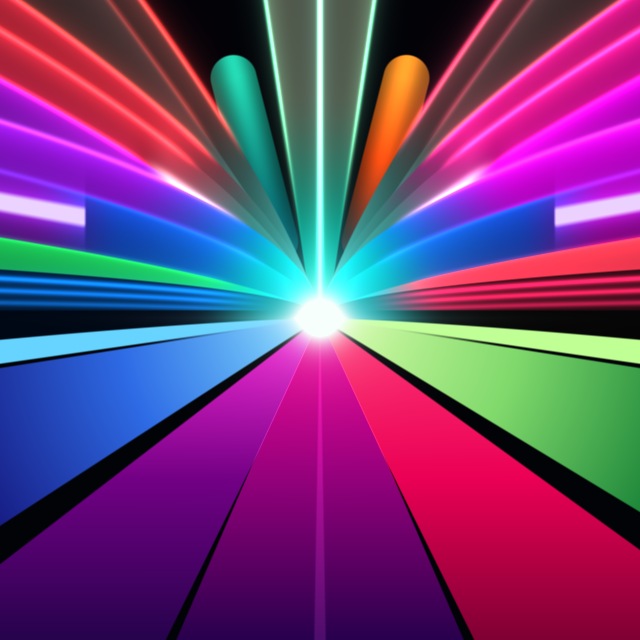
This background is drawn by a Shadertoy shader. Its source:

```glsl
// A burst of neon light: curved glowing wings sweep out from a white core,
// above a floor of coloured wedges that share its vanishing point.
// Wings are power curves painted top to bottom; the floor is split by slope.

const float SOFT = .002; // edge softness in canvas units

float cover(float d) { return smoothstep(SOFT, -SOFT, d); }

float neon(float d, float w) {
  return exp(-d * d / (w * w)) + .3 * exp(-abs(d) / (4. * w));
}

vec3 ramp(float t, vec3 a, vec3 b, vec3 c) {
  return t < .5 ? mix(a, b, t * 2.) : mix(b, c, min(t * 2. - 1., 1.));
}

// Signed distance to a curve that reaches height "rim" at the side
float curve(vec2 q, float rim, float power) {
  float x = max(2. * q.x, .002), y = rim * pow(x, power);
  return (q.y - y) / length(vec2(1, 2. * power * y / x));
}

// Distance to a capsule, place along it, and offset across it
vec3 capsule(vec2 q, vec2 a, vec2 b, float radius) {
  vec2 axis = b - a, v = q - a;
  float t = clamp(dot(v, axis) / dot(axis, axis), 0., 1.);
  float across = (v.x * axis.y - v.y * axis.x) / length(axis);
  return vec3(length(v - axis * t) - radius, t, across / radius);
}

// Fill under a curve, with a rim that glows outside "reach"
void wing(inout vec3 col, vec2 q, float rim, float power, float reach, vec3 fill, vec3 glow) {
  float d = curve(q, rim, power);
  col = mix(col, fill * (.6 + .5 * exp(min(d, 0.) * 18.)), cover(d));
  col += glow * neon(d, .0045) * smoothstep(-.03, .03, q.x - reach);
}

// Pillar and rounded pods behind the wings
vec3 backdrop(vec2 q, float right) {
  float pillar = q.x - .012 - .148 * q.y;
  vec3 stone = mix(vec3(0, .5, .42), vec3(.33, .35, .3), smoothstep(.12, .36, q.y));
  vec3 col = mix(vec3(.005, .005, .025), stone * (.75 + 3. * q.x), cover(pillar));
  col += vec3(.45, .9, .65) * neon(pillar, .0035) * smoothstep(.1, .4, q.y);
  vec3 pod = capsule(q, vec2(.135, .375), vec2(.07, .12), .036);
  vec3 cool = mix(vec3(.12, .75, .62), vec3(0, .25, .3), pod.y);
  vec3 warm = ramp(pod.y, vec3(1, .58, .16), vec3(.9, .28, .06), vec3(.25, .08, .08));
  float bulge = pod.z - .15;
  return mix(col, mix(cool, warm, right) * (.45 + .7 * exp(-2. * bulge * bulge)), cover(pod.x));
}

vec3 wings(vec2 q, float right) {
  float r = length(q), inner = smoothstep(.38, .17, r), close = smoothstep(.2, .06, r);
  vec3 teal = vec3(0, .62, .64), col = backdrop(q, right);
  vec3 core = mix(teal, vec3(.06, .4, .85), smoothstep(.1, .22, r));

  // Smoky and red wings
  vec3 ember = mix(vec3(1, .22, .2), vec3(1, .25, .4), right);
  vec3 smoke = mix(vec3(.2, .16, .16), vec3(.2, .42, .4), inner);
  vec3 red = mix(mix(vec3(.6, .12, .2), vec3(.68, .05, .46), right), smoke, inner);
  wing(col, q, .784, .78, .14, smoke, ember);
  wing(col, q, .72, .89, .18, smoke * 1.25, ember * .3);
  wing(col, q, .515, .66, .18, red, ember);
  wing(col, q, .45, .67, .21, red * 1.1, ember);

  // Violet and blue wings
  vec3 violet = mix(vec3(.5, .06, .75), vec3(.75, 0, .78), right);
  vec3 pink = mix(vec3(1, .15, .4), vec3(1, .1, .75), right);
  vec3 indigo = mix(vec3(.08, .28, .8), violet * .8, smoothstep(.3, .46, q.x));
  wing(col, q, .374, .72, .28, mix(violet, core, inner), pink);
  float sheen = smoothstep(.11, .19, q.x) * smoothstep(.28, .23, q.x);
  col += .6 * sheen * neon(curve(q, .374, .72), .008);
  wing(col, q, .308, .51, .13, mix(violet * 1.15, core, inner), vec3(.4, .2, .4));
  wing(col, q, .23, .57, .1, mix(indigo, core, inner), vec3(.08, .1, .25));

  // White light bars at the sides
  float bar = capsule(q, vec2(.37, .158), vec2(.6, .2), .014).x;
  float barEnd = smoothstep(.364, .37, q.x);
  col += vec3(.3, .1, .4) * exp(-max(bar, 0.) * 60.) * barEnd;
  col = mix(col, vec3(.92, .82, 1), smoothstep(.005, -.005, bar) * barEnd);

  // Green or coral blade, then thin streaks on dark
  vec3 blade = mix(vec3(.1, .72, .3), vec3(.98, .24, .32), right);
  vec3 streak = mix(vec3(.05, .45, .85), vec3(.95, .12, .35), right);
  vec3 dark = mix(mix(vec3(0, .03, .08), vec3(.02), right), teal * .5, close);
  wing(col, q, .126, .65, .15, mix(blade, teal, close), blade * .25);
  col = mix(col, dark, cover(curve(q, .076, .45)));
  for (float i = 0.; i < 3.; i++) {
    float d = curve(q, .062 - .019 * i, .42);
    col += streak * (.9 - .2 * i) * neon(d, .0045) * smoothstep(.06, .2, q.x);
  }
  col = mix(col, dark, cover(q.y - .012));

  // Teal haze and the vertical beam
  return col + teal * .8 * exp(-r * r / .016) + vec3(.6, 1, .88) * neon(q.x, .0045);
}

// Coverage right of a floor line through the vanishing point
float wedge(vec2 p, float slope) {
  return cover((-slope * p.y - p.x) / length(vec2(1, slope)));
}

vec3 ground(vec2 p) {
  float depth = max(-p.y, 0.), r = length(p), far = r * 1.6, t = depth * 2.;
  vec3 black = vec3(.005, .01, .025);
  vec3 blue = ramp(far, vec3(.5, .88, 1), vec3(.18, .42, .9), vec3(.08, .08, .48));
  vec3 green = ramp(far, vec3(.85, 1, .65), vec3(.5, .85, .42), vec3(.06, .48, .2));
  vec3 purple = ramp(t, vec3(1, .15, .85), vec3(.45, 0, .52), vec3(.15, .01, .3));
  vec3 magenta = ramp(t, vec3(1, 0, .6), vec3(.58, 0, .48), vec3(.16, 0, .3));
  vec3 red = ramp(t, vec3(1, .2, .45), vec3(.92, 0, .33), vec3(.5, 0, .2));

  // Wedges from left to right
  vec3 col = mix(blue, black, wedge(p, -1.54));
  col = mix(col, purple, wedge(p, -1.3));
  col = mix(col, magenta, wedge(p, -.46));
  col = mix(col, red, wedge(p, .46));
  col = mix(col, black, wedge(p, 1.38));
  col = mix(col, green, wedge(p, 1.65));

  // Seams: bright when far, black and widening when close
  vec2 q = vec2(abs(p.x), p.y);
  float seam = abs(q.x - .463 * depth) - .03 * max(depth - .23, 0.);
  vec3 seamColor = mix(col + vec3(.35, .2, .25), black, smoothstep(.2, .25, depth));
  col = mix(col, seamColor, cover(seam));
  col += vec3(.14, .05, .12) * cover(q.x - .018 * depth);

  // Pale outer strips with a dark edge
  vec3 pale = mix(vec3(.4, .83, 1), vec3(.75, 1, .58), step(0., p.x));
  col = mix(col, black, wedge(q, 6.4) * smoothstep(.1, .3, r));
  return mix(col, pale, wedge(q, 7.));
}

void mainImage(out vec4 fragColor, in vec2 fragCoord) {
  vec2 p = fragCoord / iResolution.xy - vec2(.5, .503), q = abs(p);
  float horizon = -.034 * pow(2. * q.x, 1.35), r = length(p);
  vec3 sky = wings(vec2(q.x, max(p.y, 0.)), smoothstep(-SOFT, SOFT, p.x));
  vec3 col = mix(sky, ground(p), cover(p.y - horizon));

  // White core, spread wider along the horizon
  float flare = exp(-r * r / .0016) + .6 * exp(-r / .05) + .5 * exp(-q.x / .1 - q.y / .014);
  fragColor = vec4(mix(min(col, 1.), vec3(.97, 1, .99), min(flare, 1.)), 1);
}
```
